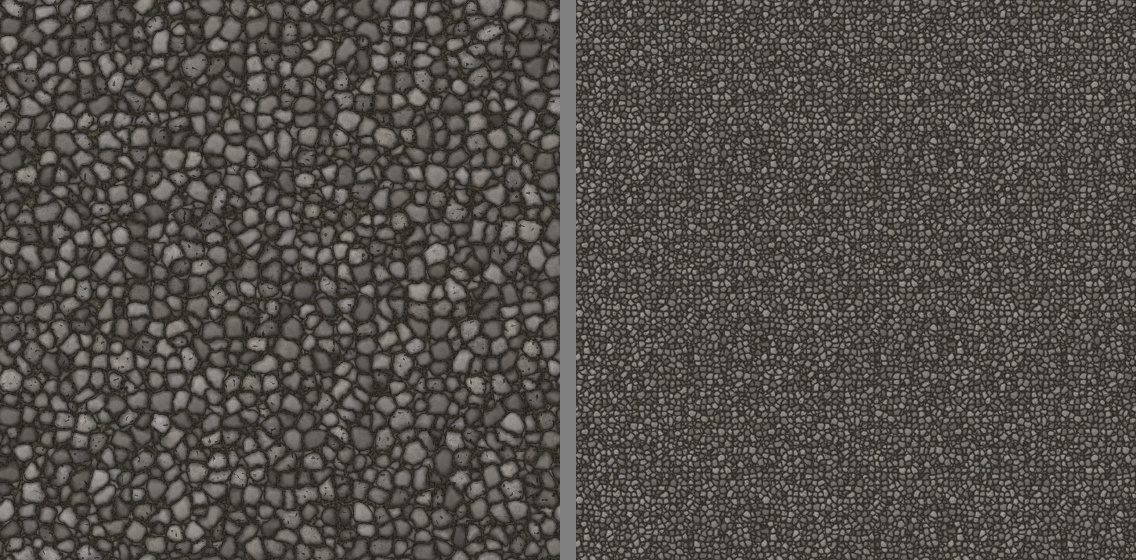
Left: one tile. Right: repeated 3 by 3.
A Shadertoy shader for this texture:

```glsl
// Grey river pebbles set in brown sandy mortar, as a seamless tile.
// Two wrapped grids of jittered superellipses, large stones and small fillers,
// are kept apart by cell borders, then shaded with gradient noise grain.

#define LARGE_COUNT 30.0
#define SMALL_COUNT 50.0
#define JITTER 0.72
#define GAP 0.07
#define ROUNDING 0.14
#define EDGE_SOFTNESS 0.045
#define STONE_DARK vec3(0.375, 0.360, 0.345)
#define STONE_LIGHT vec3(0.575, 0.565, 0.553)
#define MORTAR vec3(0.290, 0.267, 0.225)
#define LIGHT_DIR vec2(-0.45, 0.89)

struct Pebble {
    float inside;   // depth from the outline, positive on the stone
    vec2 offset;    // position relative to the stone centre
    vec3 traits;    // random values of the stone
};

vec3 hash3(vec2 cell, float seed) {
    uvec3 v = uvec3(cell, seed) * 1664525u + 1013904223u;
    v.x += v.y * v.z; v.y += v.z * v.x; v.z += v.x * v.y;
    v ^= v >> 16u;
    v.x += v.y * v.z; v.y += v.z * v.x; v.z += v.x * v.y;
    return vec3(v >> 8u) * exp2(-24.0);
}

float cornerSlope(vec2 corner, vec2 delta, float count, float seed) {
    float angle = 6.2832 * hash3(mod(corner, count), seed).x;
    return dot(vec2(cos(angle), sin(angle)), delta);
}

// Gradient noise that wraps after count cells
float noise(vec2 uv, float count, float seed) {
    vec2 p = uv * count, i = floor(p), f = p - i;
    vec2 u = f * f * f * (f * (f * 6.0 - 15.0) + 10.0);
    vec2 e = vec2(1.0, 0.0);
    float low = mix(cornerSlope(i, f, count, seed),
                    cornerSlope(i + e, f - e, count, seed), u.x);
    float high = mix(cornerSlope(i + e.yx, f - e.yx, count, seed),
                     cornerSlope(i + 1.0, f - 1.0, count, seed), u.x);
    return mix(low, high, u.y);
}

float smoothMin(float a, float b, float k) {
    float h = max(k - abs(a - b), 0.0) / k;
    return min(a, b) - 0.25 * h * h * k;
}

// Nearest stone of one grid, trimmed where it meets its neighbour
Pebble nearestPebble(vec2 uv, float count, float seed) {
    vec2 p = uv * count, base = floor(p);
    float first = 9.0, second = 9.0;
    Pebble stone;
    for (int y = -2; y <= 2; y++)
    for (int x = -2; x <= 2; x++) {
        vec2 cell = base + vec2(x, y);
        vec2 id = mod(cell, count);
        vec3 place = hash3(id, seed), form = hash3(id, seed + 1.0);
        vec2 offset = p - cell - 0.5 - JITTER * (place.xy - 0.5);
        float angle = 2.8 * (form.y - 0.5), c = cos(angle), s = sin(angle);
        float stretch = mix(1.0, 1.28, form.x);
        vec2 q = abs(mat2(c, -s, s, c) * offset) * vec2(1.0 / stretch, stretch);
        float power = mix(2.0, 2.8, form.z);
        float radius = mix(0.36, 0.68, place.z);
        float d = pow(pow(q.x, power) + pow(q.y, power), 1.0 / power) - radius;
        if (d < first) {
            second = first;
            first = d;
            stone.offset = offset / radius;
            stone.traits = hash3(id, seed + 2.0);
        } else second = min(second, d);
    }
    stone.inside = smoothMin(-first, 0.5 * (second - first) - GAP, ROUNDING);
    return stone;
}

void mainImage(out vec4 fragColor, in vec2 fragCoord) {
    vec2 uv = fragCoord / iResolution.xy;

    // Uneven outlines
    vec2 warp = vec2(noise(uv, 48.0, 1.0), noise(uv, 48.0, 2.0)) * 0.006
              + vec2(noise(uv, 120.0, 3.0), noise(uv, 120.0, 4.0)) * 0.002;

    // Large stones, with small ones in the spaces left over
    Pebble stone = nearestPebble(uv + warp, LARGE_COUNT, 10.0);
    Pebble filler = nearestPebble(uv + warp, SMALL_COUNT, 20.0);
    float scale = LARGE_COUNT / SMALL_COUNT;
    filler.inside = smoothMin(filler.inside * scale, -stone.inside - GAP, ROUNDING);
    if (filler.inside > stone.inside) stone = filler;
    float depth = stone.inside;

    // Grain shared by stone and mortar
    float fine = noise(uv, 256.0, 5.0) + 0.7 * noise(uv, 390.0, 6.0);
    float mottle = noise(uv, 90.0, 7.0);

    // Stone surface: tone, rounded rim, top light and pits
    vec3 stoneColor = mix(STONE_DARK, STONE_LIGHT, stone.traits.x);
    stoneColor *= mix(vec3(1.0), vec3(1.02, 1.0, 0.97), stone.traits.y);
    float rough = mix(0.35, 1.0, stone.traits.z);
    stoneColor *= 1.0 + rough * (0.15 * fine + 0.17 * mottle);
    stoneColor *= mix(0.64, 1.0, smoothstep(0.0, 0.2, depth));
    stoneColor *= 1.0 + 0.13 * dot(stone.offset, LIGHT_DIR);
    float pits = smoothstep(0.27, 0.45, noise(uv, 135.0, 8.0));
    stoneColor *= 1.0 - 0.5 * pits * smoothstep(0.45, 0.8, stone.traits.z);

    // Sandy mortar, darkened where it meets the stones
    vec3 mortarColor = MORTAR * (1.0 + 0.55 * fine + 0.25 * mottle);
    mortarColor *= mix(0.58, 1.08, smoothstep(0.0, 0.2, -depth));

    float cover = smoothstep(-EDGE_SOFTNESS, EDGE_SOFTNESS, depth);
    fragColor = vec4(mix(mortarColor, stoneColor, cover), 1.0);
}
```
